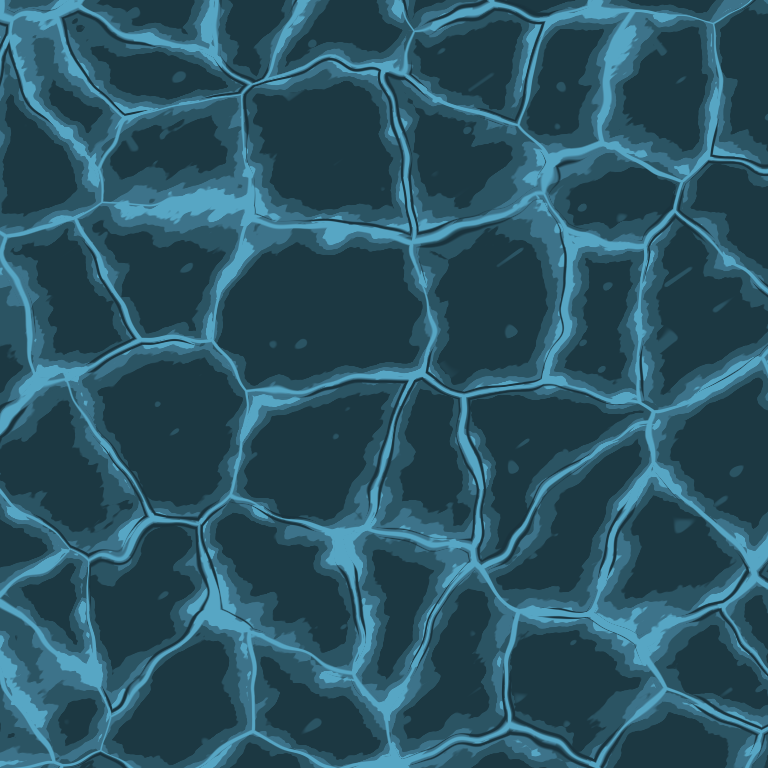
Write a three.js fragment shader that draws this texture.

```glsl
// Cracked blue cells with pale streaky veins, shaded in flat posterized tones.
varying vec2 vUv;

vec2 hash2(vec2 p) {
  return fract(sin(vec2(dot(p, vec2(127.1, 311.7)), dot(p, vec2(269.5, 183.3)))) * 43758.5453);
}

float noise(vec2 p) {
  vec2 i = floor(p), f = fract(p);
  f = f * f * (3.0 - 2.0 * f);
  float low = mix(hash2(i).x, hash2(i + vec2(1.0, 0.0)).x, f.x);
  float high = mix(hash2(i + vec2(0.0, 1.0)).x, hash2(i + vec2(1.0, 1.0)).x, f.x);
  return mix(low, high, f.y);
}

vec2 noise2(vec2 p) {
  return vec2(noise(p), noise(p + vec2(37.2, 91.7))) - 0.5;
}

float fbm(vec2 p) {
  float sum = 0.0, amp = 0.53;
  for (int i = 0; i < 4; i++) {
    sum += amp * noise(p);
    p = p * 2.03 + 17.3;
    amp *= 0.5;
  }
  return sum;
}

// x: distance to the nearest cell border, y: random value of the cell
vec2 cells(vec2 p) {
  vec2 home = floor(p), f = fract(p);
  vec2 nearCell = vec2(0.0), nearPoint = vec2(0.0);
  float best = 8.0;
  for (int y = -1; y <= 1; y++) {
    for (int x = -1; x <= 1; x++) {
      vec2 cell = vec2(float(x), float(y));
      vec2 r = cell + hash2(home + cell) - f;
      if (dot(r, r) < best) {
        best = dot(r, r);
        nearCell = cell;
        nearPoint = r;
      }
    }
  }
  float border = 8.0;
  for (int y = -2; y <= 2; y++) {
    for (int x = -2; x <= 2; x++) {
      vec2 cell = nearCell + vec2(float(x), float(y));
      vec2 r = cell + hash2(home + cell) - f;
      vec2 gap = r - nearPoint;
      if (dot(gap, gap) > 0.0001) {
        border = min(border, dot(0.5 * (nearPoint + r), normalize(gap)));
      }
    }
  }
  return vec2(border, hash2(home + nearCell + 5.5).y);
}

// 1 where value lies below the limit, with a smooth edge
float below(float value, float limit) {
  return 1.0 - smoothstep(limit - 0.007, limit + 0.007, value);
}

void main() {
  vec3 deep = vec3(0.11, 0.22, 0.26);
  vec3 slate = vec3(0.17, 0.33, 0.39);
  vec3 teal = vec3(0.24, 0.45, 0.54);
  vec3 pale = vec3(0.34, 0.65, 0.77);
  vec3 ink = vec3(0.10, 0.20, 0.24);

  // Bent cell space, and a slanted space for the brush streaks
  vec2 p = vUv * 6.0 + 3.0;
  vec2 slant = mat2(0.82, -0.57, 0.57, 0.82) * p;
  vec2 bent = p + 0.36 * noise2(p * 1.2) + 0.08 * noise2(p * 5.0);

  // Soft glow around the veins, shifted off the crisp crack lines
  vec2 crack = cells(bent);
  float glow = cells(bent + 0.17 * noise2(p * 1.7 + 40.0)).x;
  float streak = fbm(slant * vec2(3.0, 6.5)) - 0.5;
  float level = glow * mix(0.6, 1.6, noise(p * 1.4 + 9.0)) + 0.3 * streak;

  // Flat tones, from the cell centers outward
  float speck = smoothstep(0.9, 0.94, noise(slant * vec2(5.0, 8.0) + 60.0));
  vec3 color = mix(deep, slate, max(below(level, 0.165), speck));
  color = mix(color, teal, below(level, 0.07));
  color = mix(color, pale, below(level, 0.004));

  // Thin pale veins with broken dark lines along one side
  float wander = noise(p * 3.1 + 23.0);
  color = mix(color, pale, below(crack.x, 0.004 + 0.02 * wander));
  float inkWidth = 0.016 * smoothstep(0.3, 0.65, noise(p * 2.3 + 71.0)) - 0.005;
  float inkLine = below(abs(crack.x - 0.024 - 0.022 * wander), inkWidth);
  color = mix(color, ink, inkLine * step(0.3, crack.y));

  gl_FragColor = vec4(color, 1.0);
}
```
